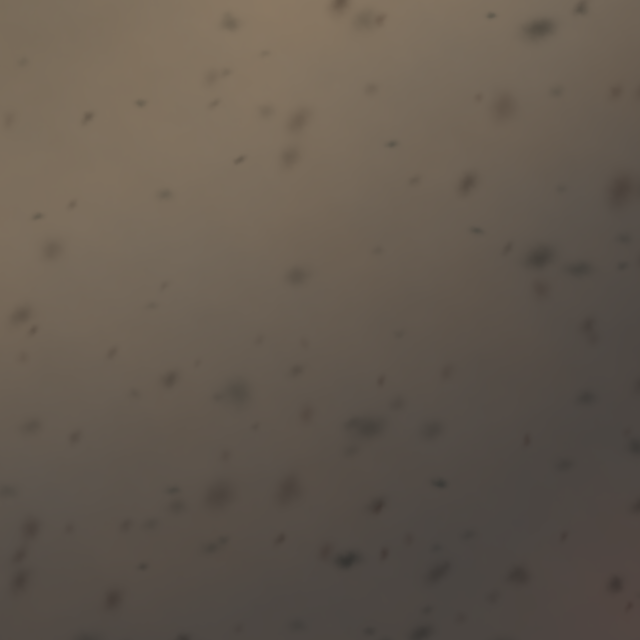
Reproduce this texture procedurally as a three.js fragment shader.

```glsl
// A dim, out-of-focus surface: warm light at the upper left falls off along a
// curved diagonal into grey shade, with soft dark specks scattered over it.
// Light is a bent ramp, mottling is layered sines, specks are cellular blobs.

varying vec2 vUv;

vec2 hash2(vec2 p) {
  vec3 q = fract(vec3(p.xyx) * vec3(0.1031, 0.1030, 0.0973));
  q += dot(q, q.yzx + 33.33);
  return fract((q.xx + q.yz) * q.zy);
}

// Layered sines, each octave turned and bent by the last; roughly -1 to 1.
float mottle(vec2 p) {
  float sum = 0.0;
  float gain = 0.5;
  for (int i = 0; i < 5; i++) {
    sum += gain * sin(p.x + 1.3 * sin(p.y + sum)) * cos(p.y * 0.9 + 0.7);
    p = mat2(1.5, 1.1, -1.1, 1.5) * p + 2.3;
    gain *= 0.62;
  }
  return sum;
}

// Signed height above the curved line where light turns to shade.
float lightHeight(vec2 p) {
  return p.y - (0.38 + 0.1 * p.x + 0.45 * p.x * p.x);
}

// Soft specks, one per occupied cell: x is darkness, y is warm or cool tint.
vec2 specks(vec2 p, float cells, float radius, float seed) {
  vec2 grid = p * cells;
  vec2 home = floor(grid);
  vec2 result = vec2(0.0);
  for (int j = -1; j <= 1; j++) {
    for (int i = -1; i <= 1; i++) {
      vec2 cell = home + vec2(float(i), float(j));
      vec2 place = hash2(cell + seed);
      vec2 trait = hash2(cell + seed + 57.0);
      vec2 look = hash2(cell + seed + 113.0);
      vec2 center = (cell + place) / cells;

      // Shaded parts carry more specks than lit ones.
      float chance = mix(0.66, 0.24, smoothstep(-0.25, 0.3, lightHeight(center)));
      float present = step(trait.x, chance);

      // Most are slightly stretched towards the upper right.
      vec2 d = p - center;
      float angle = 0.6 + 1.4 * (look.x - 0.5);
      d = mat2(cos(angle), -sin(angle), sin(angle), cos(angle)) * d;
      d.y *= 1.15 + 0.5 * look.y;
      float size = radius * mix(0.65, 1.3, trait.y * trait.y);
      float r = length(d) / size;
      float blob = present * exp(-r * r) * mix(0.25, 1.0, place.x * look.y + 0.3 * trait.y);
      result += blob * vec2(1.0, look.x - 0.5);
    }
  }
  return result;
}

void main() {
  vec2 p = vUv;

  // Broad light, with a slightly uneven edge and a dimmer upper left corner.
  float height = lightHeight(p) + 0.025 * mottle(p * 5.0 + 1.7);
  float light = smoothstep(-0.6, 0.65, height);
  vec3 shade = vec3(0.295, 0.272, 0.255);
  vec3 warmLight = vec3(0.540, 0.475, 0.395);
  vec3 color = mix(shade, warmLight, light);
  color *= 1.0 - 0.12 * (1.0 - smoothstep(0.0, 0.45, distance(p, vec2(0.0, 1.0))));

  // Faint cloudiness in brightness and in hue.
  color *= 1.0 + 0.012 * mottle(p * 19.0 + 4.0) + 0.007 * mottle(p * 47.0);
  color += vec3(0.006, 0.0, -0.005) * mottle(p * 9.0 + 8.0);
  color.r += 0.02 * (1.0 - smoothstep(0.0, 0.25, distance(p, vec2(1.0, 0.05))));

  // Ragged coordinates keep the specks from being clean ovals.
  vec2 ragged = p + 0.004 * vec2(mottle(p * 60.0), mottle(p.yx * 60.0 + 5.0));
  vec2 large = specks(ragged, 9.0, 0.020, 3.0);
  vec2 small = specks(ragged, 13.0, 0.013, 41.0);
  float darkness = 0.30 * large.x + 0.19 * small.x;
  color *= 1.0 - min(darkness, 0.34);
  color += vec3(0.03, -0.005, -0.01) * (large.y + small.y);

  gl_FragColor = vec4(color, 1.0);
}
```
